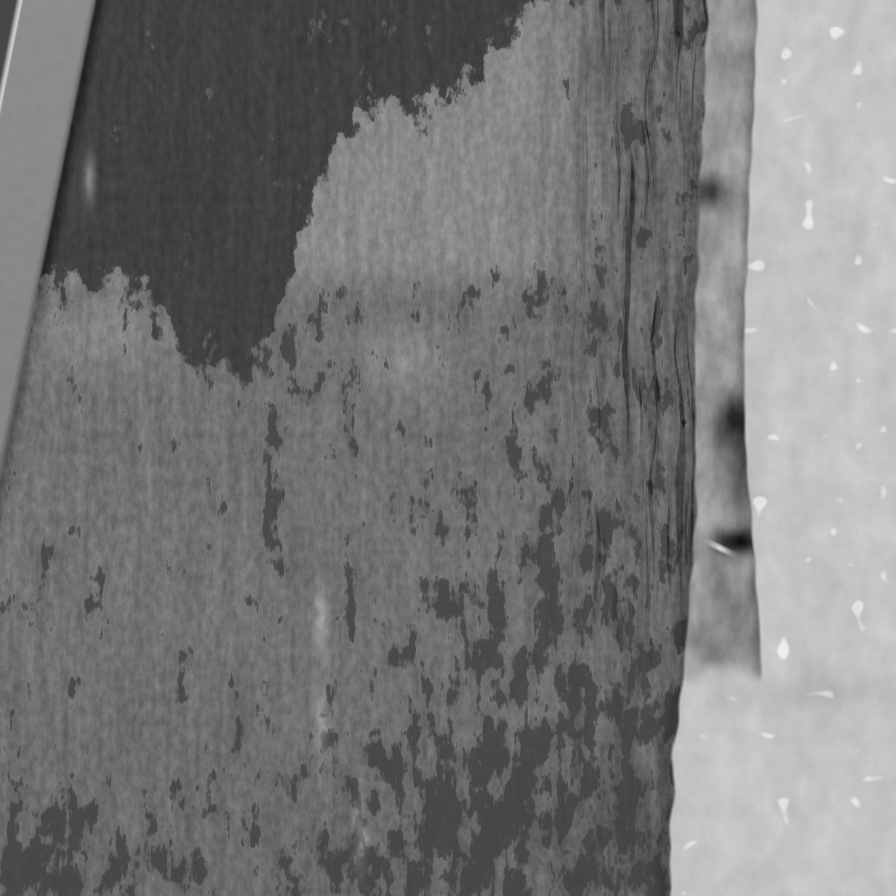
Reproduce this texture procedurally as a WebGL 1 fragment shader.

```glsl
precision highp float;

uniform vec2 u_resolution;

const float DARK_PAINT = 0.255;
const float BARE_WOOD = 0.445;
const float PALE_WOOD = 0.53;
const float PIT_TONE = 0.24;
const float RAIL_TONE = 0.55;
const float GAP_TONE = 0.60;
const float PLASTER_TONE = 0.765;
const float EDGE_SOFT = 0.0025;
const float RAIL_SLOPE = 0.2;

vec2 gradientAt(vec2 cell) {
  float a = 6.2831853 * fract(sin(dot(cell, vec2(127.1, 311.7))) * 43758.55);
  return vec2(cos(a), sin(a));
}

float gradientNoise(vec2 p) {
  vec2 i = floor(p), f = fract(p);
  vec2 w = f * f * f * (f * (f * 6.0 - 15.0) + 10.0);
  float a = dot(gradientAt(i), f);
  float b = dot(gradientAt(i + vec2(1.0, 0.0)), f - vec2(1.0, 0.0));
  float c = dot(gradientAt(i + vec2(0.0, 1.0)), f - vec2(0.0, 1.0));
  float d = dot(gradientAt(i + 1.0), f - 1.0);
  return 1.4 * mix(mix(a, b, w.x), mix(c, d, w.x), w.y);
}

float fbm(vec2 p) {
  float sum = 0.0, amp = 0.55;
  for (int i = 0; i < 4; i++) {
    sum += amp * gradientNoise(p);
    p = p * 2.03 + vec2(17.3, 9.1);
    amp *= 0.55;
  }
  return sum;
}

float blob(vec2 p, vec2 center, vec2 radius) {
  vec2 q = (p - center) / radius;
  return exp(-dot(q, q));
}

float rise(float edge, float x) {
  return smoothstep(edge - EDGE_SOFT, edge + EDGE_SOFT, x);
}

// Height above which the dark paint survives
float paintLine(float x) {
  return 0.68 - 0.10 * smoothstep(0.13, 0.25, x)
    + 0.30 * smoothstep(0.26, 0.41, x) + 0.13 * smoothstep(0.47, 0.64, x);
}

float woodTone(vec2 p) {
  float fine = fbm(p * vec2(130.0, 75.0));
  float streak = fbm(p * vec2(75.0, 7.0));
  float patches = fbm(p * vec2(32.0, 17.0) + 4.0);
  float ragged = fbm(p * vec2(38.0, 24.0) + 31.0);
  float rightSide = smoothstep(0.56, 0.72, p.x);

  // Bare grain, palest below the torn paint
  float pale = smoothstep(0.65, 0.72, p.y) * (1.0 - rightSide);
  pale = max(pale, blob(p, vec2(0.45, 0.60), vec2(0.045, 0.04)));
  pale = max(pale, 0.8 * blob(p, vec2(0.12, 0.63), vec2(0.08, 0.045)));
  float tone = mix(BARE_WOOD, PALE_WOOD, pale);
  tone -= 0.035 * rightSide + 0.025 * smoothstep(0.35, 0.0, p.y);
  tone += 0.09 * fine + streak * mix(0.07, 0.15, rightSide);

  // Worn pits, densest in the centre and lower right
  float wear = 0.75 * blob(p, vec2(0.58, 0.30), vec2(0.17, 0.25));
  wear += 0.55 * blob(p, vec2(0.50, 0.06), vec2(0.18, 0.10));
  wear += 0.70 * blob(p, vec2(0.38, 0.62), vec2(0.10, 0.045));
  wear += 0.45 * blob(p, vec2(0.60, 0.65), vec2(0.12, 0.06));
  wear += 0.90 * blob(p, vec2(0.305, 0.52), vec2(0.025, 0.08));
  wear += 0.80 * blob(p, vec2(0.308, 0.38), vec2(0.012, 0.035));
  wear += 0.50 * blob(p, vec2(0.09, 0.37), vec2(0.05, 0.03));
  wear += 0.75 * blob(p, vec2(0.05, 0.03), vec2(0.10, 0.05));
  wear += 0.35 * smoothstep(0.35, 0.05, p.y) + 0.25 * rightSide;
  wear -= 0.5 * pale;
  float pits = patches + 0.45 * streak + 0.35 * fine + 0.55 * wear;
  tone = mix(tone, PIT_TONE, 0.78 * smoothstep(0.36, 0.62, pits));

  // Long cracks near the right edge
  float crack = fbm(vec2(p.x * 85.0 + 0.6 * gradientNoise(p * 9.0), p.y * 3.5));
  float crackZone = smoothstep(0.58, 0.74, p.x) * smoothstep(0.15, 0.5, p.y);
  tone -= 0.16 * crackZone * smoothstep(0.12, 0.4, crack);

  // Pale scratches stacked down the lower middle
  for (int i = 0; i < 3; i++) {
    float k = float(i);
    vec2 center = vec2(0.358 + 0.022 * k * (k - 1.0), 0.31 - 0.12 * k);
    center.x += 0.005 * gradientNoise(vec2(p.y * 40.0, k));
    tone += 0.17 * blob(p, center, vec2(0.007, 0.038));
  }

  // Torn dark paint with sparse worn flecks
  float height = p.y - paintLine(p.x) + 0.055 * ragged + 0.02 * fine;
  float paint = DARK_PAINT + 0.045 * fine + 0.04 * streak;
  paint += 0.10 * smoothstep(0.38, 0.7, patches + 0.4 * fine);
  paint += 0.25 * blob(p, vec2(0.10, 0.80), vec2(0.006, 0.025));
  return mix(tone, paint, smoothstep(-0.008, 0.010, height));
}

float plasterTone(vec2 p) {
  float tone = PLASTER_TONE + 0.055 * fbm(p * vec2(34.0, 26.0));
  tone += 0.035 * fbm(p * vec2(16.0, 5.0) + 8.0);
  tone -= 0.05 * blob(p, vec2(0.93, 0.225), vec2(0.12, 0.02));
  float fleck = gradientNoise(p * vec2(36.0, 42.0) + 3.0);
  return tone + 0.14 * smoothstep(0.55, 0.75, fleck);
}

float gapTone(vec2 p) {
  float tone = GAP_TONE + 0.16 * fbm(p * vec2(38.0, 20.0) + 12.0);
  tone -= 0.09 * blob(p, vec2(0.82, 0.31), vec2(0.05, 0.06));
  tone -= 0.40 * blob(p, vec2(0.79, 0.785), vec2(0.018, 0.018));
  tone -= 0.40 * blob(p, vec2(0.818, 0.53), vec2(0.021, 0.032));
  tone -= 0.25 * blob(p, vec2(0.825, 0.46), vec2(0.012, 0.05));
  tone -= 0.48 * blob(p, vec2(0.822, 0.395), vec2(0.022, 0.013));
  float glint = abs(p.y - 0.388 + 0.5 * (p.x - 0.805));
  return tone + 0.5 * smoothstep(0.006, 0.001, glint) * blob(p, vec2(0.805, 0.388), vec2(0.012));
}

void main() {
  vec2 p = gl_FragCoord.xy / u_resolution;
  float wobble = gradientNoise(vec2(p.y * 22.0, 5.0));

  // Wood, gap and plaster meet along uneven upright edges
  float woodEdge = 0.748 + 0.028 * smoothstep(0.05, 0.45, p.y)
    + 0.012 * smoothstep(0.6, 1.0, p.y) + 0.005 * wobble;
  float plasterEdge = 0.849 - 0.018 * smoothstep(0.25, 0.55, p.y)
    + 0.013 * smoothstep(0.6, 1.0, p.y) + 0.003 * wobble;
  float ledge = smoothstep(0.235, 0.27, p.y + 0.025 * gradientNoise(p * 25.0));
  float plaster = plasterTone(p);
  float gap = gapTone(p) - 0.12 * blob(p, vec2(plasterEdge, p.y), vec2(0.007, 1.0));
  float side = mix(plaster, mix(gap, plaster, rise(plasterEdge, p.x)), ledge);
  float wood = woodTone(p) - 0.07 * smoothstep(0.025, 0.0, woodEdge - p.x);
  float tone = mix(wood, side, rise(woodEdge, p.x));

  // Slanted rail with a shadow, and a bright line at its far edge
  float railEdge = 0.107 - RAIL_SLOPE * (1.0 - p.y);
  float fromRail = p.x - railEdge;
  tone -= 0.12 * smoothstep(0.018, 0.0, fromRail);
  float rail = RAIL_TONE - 0.06 * (1.0 - p.y) + 0.02 * fbm(p * 60.0);
  rail -= 0.12 * smoothstep(-0.008, 0.0, fromRail);
  float farEdge = fromRail + 0.085;
  rail = mix(0.28, rail, rise(0.0, farEdge));
  rail += 0.3 * smoothstep(0.005, 0.001, abs(farEdge));
  tone = mix(rail, tone, rise(0.0, fromRail));

  gl_FragColor = vec4(vec3(clamp(tone, 0.0, 1.0)), 1.0);
}
```
